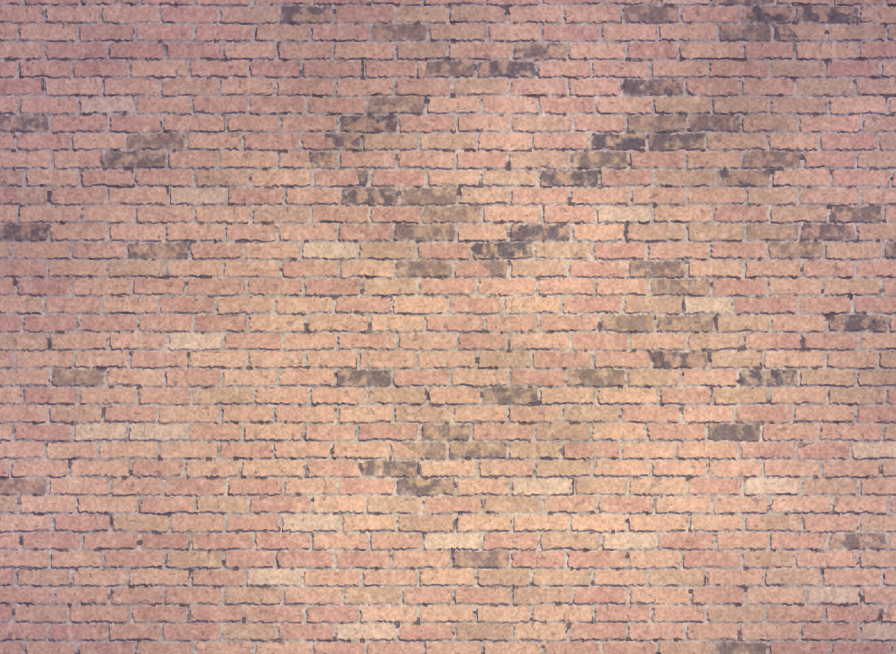
This texture is drawn by a Shadertoy shader. Its source:

```glsl
// Weathered running-bond brick wall with thin mortar, dark stains and a soft faded vignette.

const float ROWS = 36.0;          // courses over the canvas height
const float BRICKS = 15.5;        // bricks over the canvas width
const float BRICK_LENGTH = 3.19;  // brick pitch, in course heights

const vec3 TERRACOTTA = vec3(0.81, 0.60, 0.53);
const vec3 PEACH      = vec3(0.90, 0.72, 0.59);
const vec3 OCHRE      = vec3(0.80, 0.66, 0.54);
const vec3 CREAM      = vec3(0.90, 0.79, 0.67);
const vec3 SOOT       = vec3(0.41, 0.36, 0.38);
const vec3 MORTAR     = vec3(0.83, 0.74, 0.66);
const vec3 SHADOW     = vec3(0.41, 0.34, 0.38);
const vec3 EDGE_TINT  = vec3(0.77, 0.74, 0.85);
const vec3 FADE       = vec3(0.02, 0.03, 0.04);

float hash(vec2 p) {
    vec3 q = fract(p.xyx * vec3(0.1031, 0.1030, 0.0973));
    q += dot(q, q.yzx + 33.33);
    return fract((q.x + q.y) * q.z);
}

float noise(vec2 p) {
    vec2 i = floor(p), f = fract(p);
    f = f * f * (3.0 - 2.0 * f);
    return mix(mix(hash(i), hash(i + vec2(1, 0)), f.x),
               mix(hash(i + vec2(0, 1)), hash(i + vec2(1, 1)), f.x), f.y);
}

float fbm(vec2 p) {
    float sum = 0.0, amp = 0.5;
    for (int i = 0; i < 4; i++) {
        sum += amp * noise(p);
        p = p * 2.03 + 17.3;
        amp *= 0.5;
    }
    return sum / 0.9375;
}

// Uneven position of the vertical joint that starts brick i of a course
float jointAt(float i, float row) {
    return i + 0.12 * hash(vec2(i, row) + 70.0);
}

// Signed distance to the nearest brick, in course heights; id is (brick, course)
float brickDistance(vec2 p, out vec2 id) {
    float ragged = 0.13 * (noise(p * 6.5 + 33.0) - 0.5);
    p += 0.10 * (vec2(noise(p * 1.7), noise(p * 0.9 + 40.0)) - 0.5);
    float y = p.y + 0.27;
    float row = floor(y);
    float stagger = mix(0.76, 0.23, mod(row, 2.0)) + 0.16 * (hash(vec2(row, 5.0)) - 0.5);
    float x = p.x / BRICK_LENGTH + stagger;
    float i = floor(x);
    if (x < jointAt(i, row)) i -= 1.0;
    id = vec2(i, row);
    float left = jointAt(i, row), right = jointAt(i + 1.0, row);
    vec2 halfSize = vec2(0.5 * (right - left) * BRICK_LENGTH - 0.12, 0.41);
    vec2 center = vec2(0.5 * (left + right) * BRICK_LENGTH, row + 0.5);
    vec2 d = abs(vec2(x * BRICK_LENGTH, y) - center) - halfSize + 0.1;
    return length(max(d, 0.0)) + min(max(d.x, d.y), 0.0) - 0.1 + ragged;
}

float coverage(float dist, float soft) {
    return 1.0 - smoothstep(-soft, soft, dist);
}

// Fired clay colour of one brick, with soot gathered towards the upper right
vec3 brickColor(vec2 id, vec2 p, vec2 uv) {
    float tone = hash(id + 3.0), kind = hash(id + 31.0), dirt = hash(id + 57.0);
    vec3 color = mix(TERRACOTTA, PEACH, 0.1 + 0.85 * tone);
    color = mix(color, OCHRE, step(kind, 0.08 + 0.14 * uv.x) * 0.7);
    color = mix(color, CREAM, step(0.985 - 0.025 * (1.0 - uv.y), kind) * 0.75);
    color = mix(color, PEACH, 0.5 * smoothstep(0.45, 0.75, fbm(p * 1.3 + id * 3.7)));
    vec2 fromSoot = (uv - vec2(0.74, 0.82)) / vec2(0.34, 0.42);
    float chance = 0.03 + 0.22 * exp(-dot(fromSoot, fromSoot));
    float patches = smoothstep(0.32, 0.64, fbm(p * 2.2 + 80.0));
    float stained = step(dirt, chance) * (0.3 + 0.6 * hash(id + 91.0));
    color = mix(color, OCHRE * 0.9, step(dirt, chance) * 0.6);
    return mix(color, SOOT, stained * patches);
}

void mainImage(out vec4 fragColor, in vec2 fragCoord) {
    vec2 uv = fragCoord / iResolution.xy;
    vec2 p = uv * vec2(BRICKS * BRICK_LENGTH, ROWS);
    float soft = max(0.07, 0.7 * ROWS / iResolution.y);

    // Bricks, and the shadow they drop on the mortar below
    vec2 id, idAbove;
    float body = coverage(brickDistance(p, id), soft);
    float shade = coverage(brickDistance(p + vec2(0.06, 0.11), idAbove), soft);

    // Mortar, with broken shadow lines and small dark gaps
    vec3 mortar = MORTAR * (0.84 + 0.25 * fbm(p * 3.0));
    float depth = 0.25 + 0.75 * smoothstep(0.32, 0.62, fbm(p * 1.4 + 25.0));
    mortar = mix(mortar, SHADOW, shade * depth);
    float hole = smoothstep(0.72, 0.86, noise(p * 2.6 + 130.0));
    mortar = mix(mortar, SHADOW * 0.75, hole * 0.7);
    vec3 color = mix(mortar, brickColor(id, p, uv), body);

    // Lime bloom, dark pits, fine grain and broad fading
    float bloom = smoothstep(0.55, 0.80, fbm(p * 2.6 + 200.0));
    color = mix(color, CREAM, 0.4 * bloom);
    float pits = smoothstep(0.66, 0.84, fbm(p * 3.4 + 310.0));
    color = mix(color, SHADOW, 0.35 * pits);
    color *= 1.0 + 0.16 * (noise(p * 8.0) - 0.5) + 0.16 * (fbm(p * 4.0 + 11.0) - 0.5);
    color *= 1.0 + 0.22 * (fbm(uv * 5.0 + 6.0) - 0.5);

    // Cool, darker borders around a warm bright middle
    float border = length((uv - vec2(0.54, 0.36)) * vec2(1.05, 0.95));
    color *= mix(vec3(1.02, 1.01, 0.99), EDGE_TINT, smoothstep(0.15, 0.78, border));
    fragColor = vec4(clamp(color + FADE, 0.0, 1.0), 1.0);
}
```
